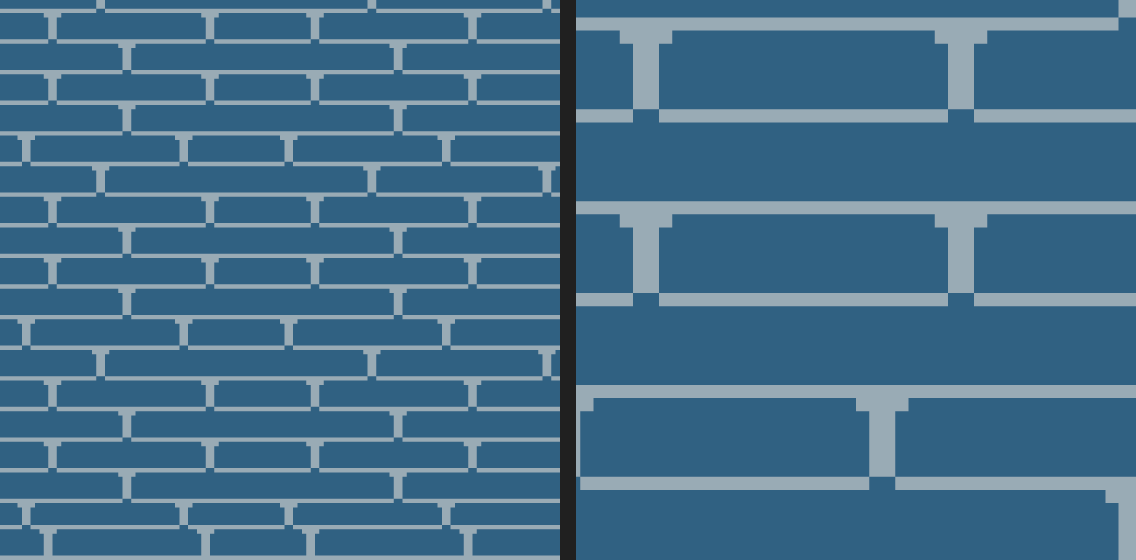
Left: the whole. Right: its middle third, enlarged.
Reproduce this pattern procedurally as a Shadertoy shader.

```glsl
const vec3 BRICK_COLOR = vec3(0.19, 0.38, 0.51);
const vec3 MORTAR_COLOR = vec3(0.60, 0.67, 0.71);
const float GRID = 128.0;            // cells along the canvas height
const float COURSE_HEIGHT = 7.0;
const float FIRST_COURSE = 2.0;      // cells above the first full course
const float SHORT_COURSE_END = 120.0; // the course ending here is one cell shorter
const float LAST_COURSE = 17.0;
const float LINE_WIDTH = 1.0;
const float CAP_BOTTOM = 2.0;
const float STEM_HALF_WIDTH = 1.0;
const float CAP_HALF_WIDTH = 2.0;
const float BOND_CYCLE = 6.0;        // courses before the bond repeats
const float BOND_SHIFT = 6.0;        // offset of the last two courses in a cycle
const vec4 SHORT_BRICK_JOINTS = vec4(12.0, 48.0, 72.0, 108.0);
const vec3 LONG_BRICK_JOINTS = vec3(29.0, 91.0, 131.0);
const int SAMPLES = 4;               // antialiasing samples per axis

// Horizontal distance to the nearest joint of a course
float jointDistance(float x, float course) {
    bool isLast = course >= LAST_COURSE;
    bool isShort = isLast || mod(course, 2.0) < 0.5;
    float shift = isLast ? 1.0
                : BOND_SHIFT * step(3.5, mod(course, BOND_CYCLE));
    vec4 joints = isShort ? SHORT_BRICK_JOINTS : LONG_BRICK_JOINTS.xyzz;
    vec4 d = abs(x + shift - joints);
    return min(min(d.x, d.y), min(d.z, d.w));
}

// 1 on mortar, 0 on brick; cell.y runs downwards
float mortar(vec2 cell) {
    float y = cell.y + step(SHORT_COURSE_END, cell.y) - FIRST_COURSE;
    float course = floor(y / COURSE_HEIGHT);
    float depth = y - course * COURSE_HEIGHT;

    // Bed line, broken below the joints of the course above
    if (depth < LINE_WIDTH) {
        bool broken = course <= LAST_COURSE
            && jointDistance(cell.x, course - 1.0) < STEM_HALF_WIDTH;
        return broken ? 0.0 : 1.0;
    }

    // Upright joint with a wider cap
    float halfWidth = depth < CAP_BOTTOM ? CAP_HALF_WIDTH : STEM_HALF_WIDTH;
    return jointDistance(cell.x, course) < halfWidth ? 1.0 : 0.0;
}

void mainImage(out vec4 fragColor, in vec2 fragCoord) {
    // Average a grid of samples across the pixel
    float coverage = 0.0;
    for (int j = 0; j < SAMPLES; j++) {
        for (int i = 0; i < SAMPLES; i++) {
            vec2 offset = (vec2(i, j) + 0.5) / float(SAMPLES) - 0.5;
            vec2 cell = (fragCoord + offset) * GRID / iResolution.y;
            coverage += mortar(vec2(cell.x, GRID - cell.y));
        }
    }
    coverage /= float(SAMPLES * SAMPLES);
    fragColor = vec4(mix(BRICK_COLOR, MORTAR_COLOR, coverage), 1.0);
}
```
